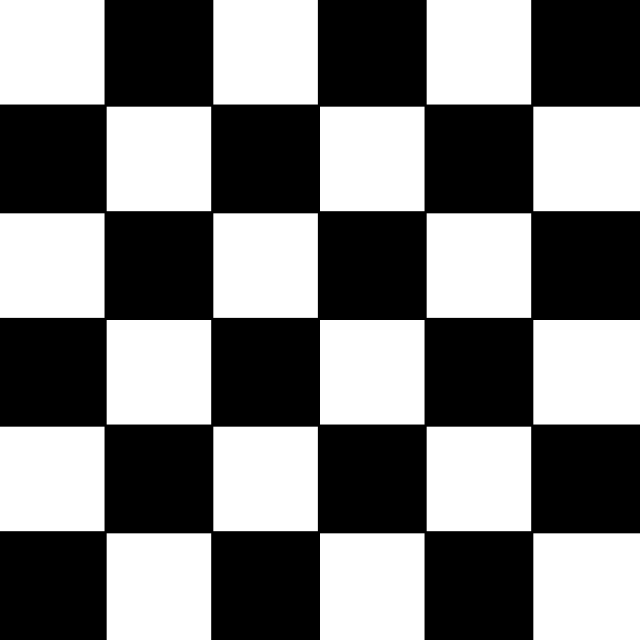
A Shadertoy shader for this pattern:

```glsl
// Coverage of a square inset inside its unit cell
float insetSquare(vec2 local, vec2 pixel) {
    vec2 side = clamp((0.49 - abs(local)) / pixel + 0.5, 0.0, 1.0);
    return side.x * side.y;
}

void mainImage(out vec4 fragColor, in vec2 fragCoord) {
    vec2 pixel = 6.0 / iResolution.xy;

    // Six cells each way, counted from the top left
    vec2 board = vec2(fragCoord.x, iResolution.y - fragCoord.y) * pixel;

    // Center the black gaps on cell borders; the last cells run to the edge
    board = min(board + 0.01, 5.5);
    vec2 cell = floor(board);

    // Alternate white squares on black
    float isWhite = 1.0 - mod(cell.x + cell.y, 2.0);
    float white = isWhite * insetSquare(board - cell - 0.5, pixel);
    fragColor = vec4(vec3(white), 1.0);
}
```
